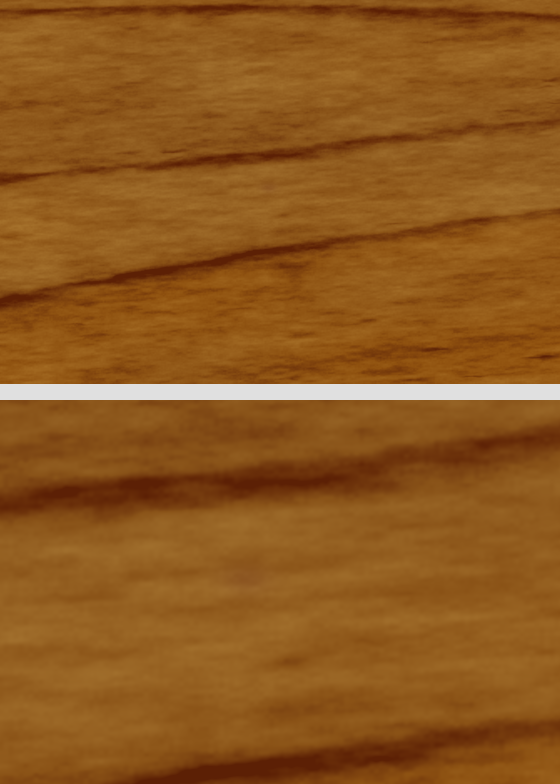
Top, the full canvas; bottom, a detail of the centre.
A Shadertoy shader for this texture:

```glsl
#define DARK vec3(0.36, 0.125, 0.018)
#define MID vec3(0.545, 0.322, 0.082)
#define PALE vec3(0.645, 0.445, 0.175)
#define WARMTH vec3(0.022, 0.0, -0.025)
#define BASE_TONE 0.65
#define GRAIN_TILT 0.05
#define RING_DEPTH 0.50
#define RING_SHARP 0.010
#define RING_SOFT 0.021
#define FLECK_CELL vec2(0.13, 0.032)
#define FLECK_DEPTH 0.36

float hash(vec2 p) {
    vec3 q = fract(vec3(p.xyx) * 0.1031);
    q += dot(q, q.yzx + 33.33);
    return fract((q.x + q.y) * q.z);
}

// Smooth value noise centred on zero
float noise(vec2 p) {
    vec2 i = floor(p), f = fract(p);
    f = f * f * (3.0 - 2.0 * f);
    float low = mix(hash(i), hash(i + vec2(1, 0)), f.x);
    float high = mix(hash(i + vec2(0, 1)), hash(i + vec2(1, 1)), f.x);
    return mix(low, high, f.y) - 0.5;
}

// Growth ring: crisp above, fading below
float ring(float d, float width) {
    float core = exp(-pow(d / (width * (d > 0.0 ? RING_SHARP : RING_SOFT)), 2.0));
    float halo = d < 0.0 ? exp(d / 0.035) : exp(-d / 0.012);
    return 0.8 * core + 0.2 * halo;
}

// Cellular scatter of short, soft pores along the grain
float flecks(vec2 p) {
    vec2 g = p / FLECK_CELL, cell = floor(g);
    float sum = 0.0;
    for (int y = -1; y <= 1; y++)
    for (int x = -1; x <= 1; x++) {
        vec2 id = cell + vec2(x, y);
        float pick = hash(id + 71.0);
        vec2 centre = id + vec2(hash(id + 13.0), hash(id + 37.0));
        vec2 size = vec2(0.14 + 0.26 * hash(id + 5.0), 0.10 + 0.12 * hash(id + 91.0));
        vec2 d = (g - centre) / size;
        sum += smoothstep(0.66, 1.0, pick) * exp(-dot(d, d));
    }
    return min(sum, 1.0);
}

void mainImage(out vec4 fragColor, in vec2 fragCoord) {
    vec2 p = fragCoord / iResolution.y;
    vec2 q = vec2(p.x, p.y - GRAIN_TILT * p.x) + 4.0;
    float x = p.x;

    // Ring positions, gently wavering
    float waver = 0.008 * noise(q * vec2(9, 25)) + 0.005 * noise(q * vec2(35, 90));
    float y = p.y + waver;
    float top = y - (0.968 + 0.040 * x - 0.033 * x * x);
    float middle = y - (0.530 + 0.108 * x + 0.004 * sin(7.0 * x));
    float bottom = y - (0.216 + 0.205 * x - 0.030 * x * x);

    // Fibres, from broad bands to fine grain
    float tone = BASE_TONE;
    tone += 0.28 * noise(q * vec2(3, 14));
    tone += 0.28 * noise(q * vec2(9, 55) + 17.0);
    tone += 0.24 * noise(q * vec2(26, 120) + 41.0);
    tone += 0.12 * noise(q * vec2(75, 210) + 63.0);
    tone += 0.07 * noise(q * vec2(230, 250));

    // Late wood above the middle ring, deeper wood below the bottom one
    float late = smoothstep(0.0, 0.03, middle) * smoothstep(0.19, 0.06, middle);
    float deep = smoothstep(0.02, -0.05, bottom);
    tone -= 0.09 * late + 0.06 * deep;
    tone += 0.05 * smoothstep(0.0, 0.03, bottom) * smoothstep(0.0, -0.05, middle);

    // Pores, ragged and densest in the late wood
    vec2 ragged = q + vec2(0.02, 0.006) * noise(q * vec2(40, 110));
    float density = 0.5 + 0.5 * late + 0.2 * deep + 0.8 * noise(q * vec2(3, 8) + 29.0);
    tone -= FLECK_DEPTH * flecks(ragged) * clamp(density, 0.0, 1.0);

    // Rings, the top one swelling into a lens
    float swell = 1.0 + 0.5 * noise(vec2(x * 6.0, 3.0));
    float lens = 0.7 * exp(-pow((x - 1.21) / 0.10, 2.0));
    float rings = ring(top, 0.85 * swell + lens);
    rings = max(rings, ring(middle, swell));
    rings = max(rings, 0.95 * ring(bottom, 0.85 * swell));
    tone -= RING_DEPTH * rings * (1.0 + 0.5 * noise(q * vec2(12, 70) + 5.0));

    // Faint knot
    vec2 knot = (p - vec2(0.70, 0.511)) / vec2(0.022, 0.013);
    float smudge = exp(-dot(knot, knot));
    tone -= 0.2 * smudge;

    // Tone ramp and drifting warmth
    tone = clamp(tone, 0.0, 1.1);
    vec3 wood = tone < 0.5 ? mix(DARK, MID, tone * 2.0) : mix(MID, PALE, tone * 2.0 - 1.0);
    float warmth = 0.9 * deep - 0.25 + 0.9 * noise(q * vec2(2, 5) + 8.0);
    wood += WARMTH * warmth * smoothstep(0.1, 0.5, tone);
    wood.b += 0.03 * smudge;
    fragColor = vec4(clamp(wood, 0.0, 1.0), 1.0);
}
```
